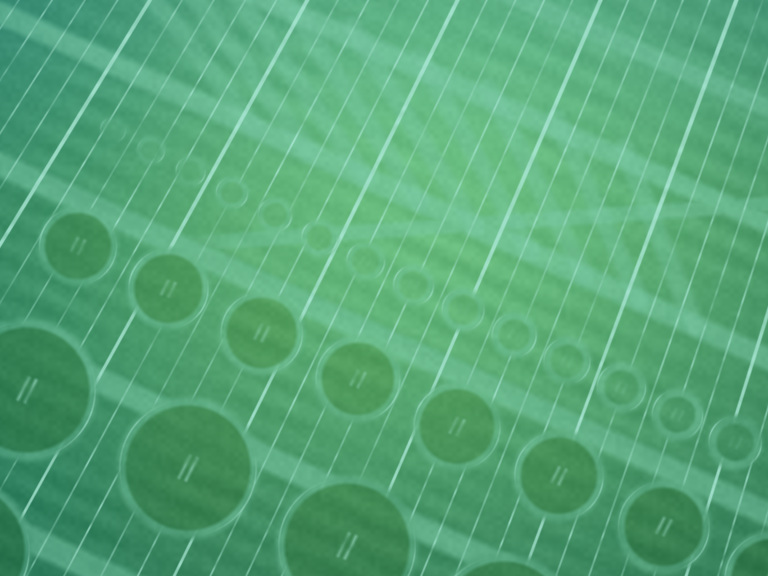
Reproduce this background procedurally as a WebGL 2 fragment shader.

```glsl
#version 300 es
precision highp float;
// A translucent green drafting stencil over ruled paper: a warped family of
// worn slanted rules, pale crossing bands and a fan of beams, with three
// rows of round cut-outs that hide the rules. Rows and rules follow quadratics.

#define HEIGHT 5.76
#define MINOR_PER_MAJOR 5.0
#define MAJOR_WIDTH 0.020
#define MINOR_WIDTH 0.009
#define BAND_ALPHA 0.50
#define BEAM_ALPHA 0.36
#define GRAIN 0.03
#define SHADE vec3(0.15, 0.44, 0.32)
#define GLOW vec3(0.41, 0.74, 0.49)
#define PALE vec3(0.48, 0.79, 0.66)
#define RULE vec3(0.66, 0.90, 0.83)

uniform vec2 u_resolution;
out vec4 fragColor;

float hash(vec2 p) {
  return fract(sin(dot(p, vec2(127.1, 311.7))) * 43758.5453);
}

float noise(vec2 p) {
  vec2 i = floor(p), f = fract(p);
  f = f * f * (3.0 - 2.0 * f);
  return mix(mix(hash(i), hash(i + vec2(1, 0)), f.x),
             mix(hash(i + vec2(0, 1)), hash(i + 1.0), f.x), f.y);
}

float segment(vec2 p, vec2 a, vec2 b) {
  vec2 d = b - a;
  return length(p - a - d * clamp(dot(p - a, d) / dot(d, d), 0.0, 1.0));
}

// Soft-edged stroke of half width w at distance d
float stroke(float d, float w, float soft) {
  return 1.0 - smoothstep(w - soft, w + soft, d);
}

// Broad light with dark corners, cooler along the top and the left
vec3 sheetColor(vec2 p) {
  vec2 d = (p - vec2(4.4, 1.8)) / vec2(4.5, 3.8);
  vec3 c = mix(SHADE, GLOW, exp(-dot(d, d)));
  c += vec3(0.0, 0.01, 0.06) * smoothstep(2.4, 0.0, p.y);
  c += vec3(-0.02, 0.0, 0.015) * smoothstep(2.5, 0.0, p.x);
  float weave = sin((p.y - 0.455 * p.x) * 19.0);
  return c + 0.03 * weave * noise(p * 2.0);
}

float bands(vec2 p) {
  float m = 0.0;
  for (int i = 0; i < 6; i++) {
    float n = float(i);
    float y = -2.3 + 1.02 * n + 0.098 * n * n + (0.44 + 0.005 * n) * p.x;
    m = max(m, stroke(abs(p.y - y) * 0.91, 0.09 + 0.008 * n, 0.045));
  }
  float arm = abs(p.y - 2.43 + 0.068 * (p.x - 2.0));
  return max(m, 0.9 * stroke(arm, 0.075, 0.035) * smoothstep(1.6, 2.6, p.x));
}

// Slanted beams strung between the upper bands
float beams(vec2 p) {
  float m = 0.0;
  for (int i = 0; i < 9; i++) {
    float x = 0.8 + 0.68 * float(i);
    float foot = x + 1.75 - 0.13 * float(i);
    float d = segment(p, vec2(x, -1.3 + 0.445 * x), vec2(foot, 0.13 + 0.45 * foot));
    m = max(m, stroke(d, 0.09, 0.05));
  }
  return m;
}

// Inverts the quadratic spacing, so whole values of id fall on major rules
float rules(vec2 p, float px) {
  float b = 1.61 + 0.0605 * p.y;
  float spacing = sqrt(max(b * b + 0.144 * (1.5 - 0.613 * p.y - p.x), 0.01));
  float id = (b - spacing) / 0.072;
  float toMajor = abs(fract(id + 0.5) - 0.5) * spacing * 0.9;
  float fine = id * MINOR_PER_MAJOR;
  float toMinor = abs(fract(fine + 0.5) - 0.5) * spacing * 0.9 / MINOR_PER_MAJOR;
  float lane = floor(fine + 0.5) * 3.7;
  float fray = noise(vec2(lane, p.y * 14.0));
  float wear = (0.25 + 0.45 * noise(vec2(lane, p.y * 1.3))) * (0.45 + 0.9 * fray);
  float taper = mix(1.0, 0.7, smoothstep(1.5, 5.0, p.y));
  return max((0.7 + 0.2 * fray) * stroke(toMajor, MAJOR_WIDTH * taper, px),
             wear * stroke(toMinor, MINOR_WIDTH, px));
}

// One row of cut-outs: hazy ring, tinted disc, rim glints and centre ticks
void holeRow(inout vec3 col, vec2 p, vec3 sheet, vec2 start, vec2 gap, vec2 grow,
             vec2 radius, float inner, vec3 tint, int count, float px) {
  for (int i = 0; i < count; i++) {
    float n = float(i);
    vec2 d = p - (start + gap * n + grow * n * n);
    float r = radius.x + radius.y * n, len = length(d);
    float facing = dot(d / max(len, 0.001), vec2(0.88, 0.47));
    float glint = pow(abs(facing), 8.0) * (0.4 + 0.6 * noise(d * 9.0 + n * 5.0));
    float haze = 0.25 + 0.3 * noise(d * 4.0 + n * 7.0);
    float presence = smoothstep(0.06, 0.19, r);
    col = mix(col, mix(sheet, PALE, haze), 0.9 * presence * stroke(len, r, 0.045));
    col = mix(col, sheet * tint, 0.95 * presence * stroke(len, r * inner, 0.025));
    col = mix(col, RULE, 0.7 * glint * presence * stroke(abs(len - r * 0.96), 0.008, px));
    vec2 axis = vec2(0.45, -0.89) * r * 0.17;
    vec2 side = vec2(0.035, 0.012);
    float tick = min(segment(d, side - axis, side + axis), segment(d, -side - axis, axis - side));
    float ink = 0.2 + 0.5 * noise(d * 14.0 + n * 3.0);
    col = mix(col, RULE, ink * smoothstep(0.1, 0.6, r) * stroke(tick, 0.012, 0.025));
  }
}

void main() {
  vec2 p = gl_FragCoord.xy / u_resolution.y * HEIGHT;
  p.y = HEIGHT - p.y;
  float px = HEIGHT / u_resolution.y;
  vec3 sheet = sheetColor(p);
  vec3 col = mix(sheet, PALE, BEAM_ALPHA * beams(p));
  col = mix(col, PALE, BAND_ALPHA * bands(p));
  col = mix(col, RULE, rules(p, px));

  // Small, medium and large cut-outs
  vec3 olive = vec3(0.9, 0.92, 0.81);
  holeRow(col, p, sheet, vec2(1.13, 1.3), vec2(0.372, 0.2), vec2(0.0082, 0.0031),
          vec2(0.13, 0.011), 0.68, vec3(0.99, 0.99, 0.97), 14, px);
  holeRow(col, p, sheet, vec2(0.78, 2.46), vec2(0.89, 0.418), vec2(0.0144, 0.0083),
          vec2(0.4, 0.012), 0.83, olive, 8, px);
  holeRow(col, p, sheet, vec2(-1.36, 3.12), vec2(1.64, 0.78), vec2(-0.01, 0.0),
          vec2(0.71, 0.0), 0.88, olive, 5, px);
  holeRow(col, p, sheet, vec2(-0.4, 5.5), vec2(1.6, 0.78), vec2(0.0),
          vec2(0.72, 0.0), 0.9, olive, 1, px);

  col += GRAIN * (noise(p * 22.0) - 0.5);
  fragColor = vec4(clamp(col, 0.0, 1.0), 1.0);
}
```
